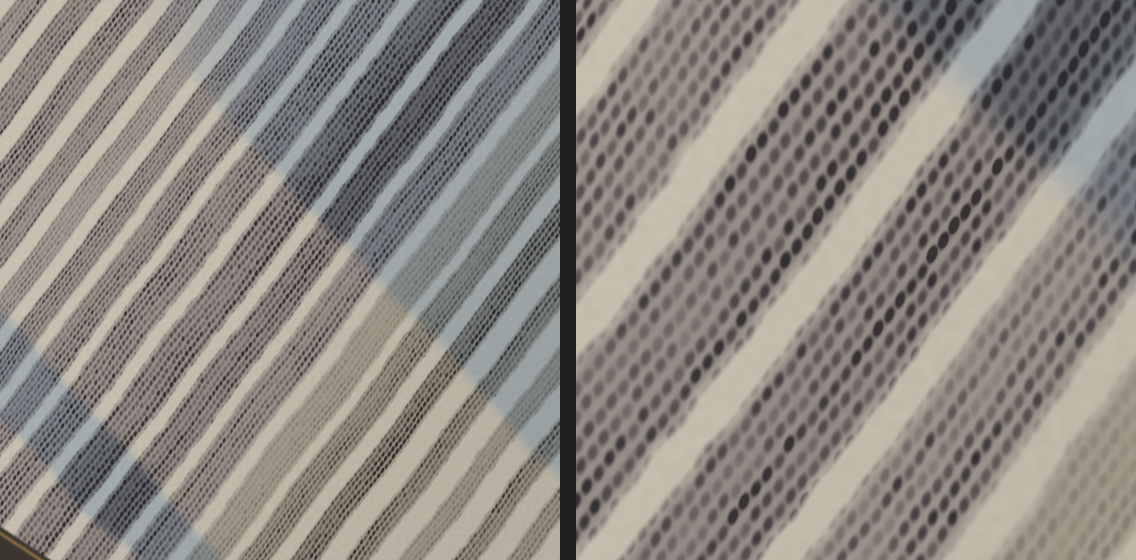
Left: the whole. Right: its middle third, enlarged.
A Shadertoy shader for this texture:

```glsl
// Diagonal bands of knitted stitches on pale cloth, crossed by soft blue shadows.
// A warped stripe coordinate numbers the bands; each band is cut into rows of
// stitches whose darkness varies by band, by row and by gradient noise.

const vec3 PAPER = vec3(0.755, 0.725, 0.665);
const vec3 MAUVE_YARN = vec3(0.56, 0.52, 0.505);
const vec3 BEIGE_YARN = vec3(0.56, 0.525, 0.46);
const vec3 DARK_THREAD = vec3(0.19, 0.175, 0.18);
const vec3 SHADOW_TINT = vec3(0.83, 0.91, 1.0);
const float BAND_PITCH = 0.0761;
const float ROWS_PER_BAND = 9.0;
const float STITCHES = 92.0;

// Ink strength of each band, from upper left to lower right
const float BAND_INK[18] = float[18](
    0.55, 0.70, 0.65, 0.60, 0.35, 0.62, 0.68, 0.66, 0.85,
    0.92, 0.60, 0.28, 0.62, 0.90, 0.70, 0.35, 0.65, 0.40);

float hash(vec2 p) {
    p = fract(p * vec2(0.1031, 0.1137));
    p += dot(p, p.yx + 33.33);
    return fract((p.x + p.y) * p.x * 17.3);
}

vec2 gradient(vec2 cell) {
    float angle = 6.2832 * hash(cell + 57.0);
    return vec2(cos(angle), sin(angle));
}

float gradientNoise(vec2 p) {
    vec2 c = floor(p), f = p - c;
    vec2 w = f * f * f * (f * (f * 6.0 - 15.0) + 10.0);
    vec2 e = vec2(1.0, 0.0);
    float low = mix(dot(gradient(c), f), dot(gradient(c + e), f - e), w.x);
    float high = mix(dot(gradient(c + e.yx), f - e.yx),
                     dot(gradient(c + 1.0), f - 1.0), w.x);
    return mix(low, high, w.y);
}

float bump(float x, float center, float width) {
    float d = (x - center) / width;
    return exp(-d * d);
}

// Band number as a function of distance across; bands widen near the middle
float bandCoord(float across) {
    return (across - 0.047) / BAND_PITCH + 0.55 * bump(across, 0.5, 0.18)
         - 0.15 * bump(across, 0.9, 0.06);
}

// Darkness of the stitch at a row coordinate and a position along the band
float stitchDarkness(float rowCoord, float along) {
    float row = floor(rowCoord);
    float v = rowCoord - row - 0.5;
    float u = along * STITCHES + hash(vec2(row, 3.0)) + 0.5 * v;
    float stitch = floor(u);
    float random = hash(vec2(stitch, row));
    vec2 d = vec2((u - stitch - 0.5) * 0.8, v + 0.25 * (random - 0.5));
    float dotShape = 1.0 - smoothstep(0.12, 0.48, length(d));
    float rowLine = 1.0 - smoothstep(0.1, 0.45, abs(v));
    float rowInk = 0.45 + 0.65 * hash(vec2(row, 11.0));
    return rowInk * (dotShape * (0.45 + 0.75 * random) + 0.22 * rowLine);
}

// Blue shadow over the upper right, and a second strip at the lower left
float shadowMask(vec2 uv) {
    float diagonal = uv.x + uv.y + 0.025 * gradientNoise(uv * 7.0);
    float upper = smoothstep(-0.025, 0.025, diagonal - 1.23 + 0.08 * uv.x);
    upper *= smoothstep(0.2, 0.5, uv.x);
    float strip = smoothstep(0.23, 0.26, diagonal)
                * (1.0 - smoothstep(0.43, 0.47, diagonal + 0.14 * uv.x));
    return max(upper, strip);
}

// Dark edge with a thin gilt line in the lower left corner
vec3 addCorner(vec3 color, vec2 uv) {
    float d = uv.y + 0.66 * uv.x - 0.06;
    float gilt = bump(d, -0.012, 0.004);
    vec3 corner = mix(vec3(0.23, 0.21, 0.19), vec3(0.5, 0.41, 0.26), gilt);
    return mix(corner, color, smoothstep(-0.004, 0.004, d));
}

void mainImage(out vec4 fragColor, in vec2 fragCoord) {
    vec2 uv = fragCoord / iResolution.xy;
    float across = 0.8 * uv.x + 0.6 * (1.0 - uv.y);
    float along = 0.6 * uv.x + 0.8 * uv.y;
    across += 0.006 * gradientNoise(uv * 5.0);

    // Band shape with slightly ragged edges
    float coord = bandCoord(across);
    float id = floor(coord + 0.5);
    float ink = BAND_INK[int(clamp(id, 0.0, 17.0))];
    float halfWidth = mix(0.31, 0.36, smoothstep(0.3, 0.5, across));
    halfWidth = mix(halfWidth, 0.24, smoothstep(0.96, 1.06, across));
    halfWidth += 0.035 * gradientNoise(vec2(along * 45.0, id * 3.7));
    float band = 1.0 - smoothstep(halfWidth - 0.05, halfWidth + 0.05, abs(coord - id));

    // Yarn and stitches, with patches of stronger ink
    float shadow = shadowMask(uv);
    float patches = 1.0 + 0.7 * gradientNoise(vec2(along * 6.0, coord * 2.3));
    float deepBlue = shadow * bump(across, 0.69, 0.09);
    float darkness = stitchDarkness(coord * ROWS_PER_BAND, along);
    darkness = clamp(darkness * ink * patches * (1.0 + 0.4 * deepBlue), 0.0, 0.95);
    vec3 yarn = mix(MAUVE_YARN, BEIGE_YARN, smoothstep(0.82, 0.9, across));
    yarn *= 1.0 - 0.22 * deepBlue;
    vec3 color = mix(PAPER, yarn, band * (0.5 + 0.45 * ink));
    color = mix(color, DARK_THREAD, band * darkness);

    // Shadow, falling light and fine cloth grain
    color *= mix(vec3(1.0), SHADOW_TINT, shadow);
    color *= 1.03 - 0.08 * smoothstep(0.4, 1.4, across);
    color += 0.02 * gradientNoise(uv * 130.0);
    fragColor = vec4(addCorner(color, uv), 1.0);
}
```
